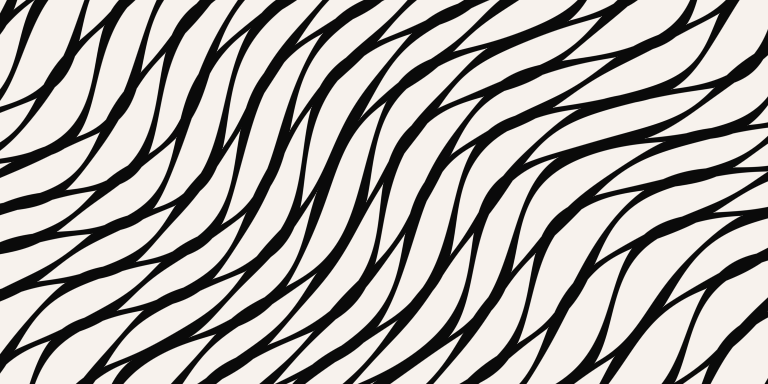
Write a Shadertoy shader that draws this pattern.

```glsl
// Cream, leaf-like strands flowing diagonally over black ink.
// Ink lines follow a bent stream coordinate; neighbouring lines sway in
// near-opposite phase, so they meet and part and leave pointed leaves between.

float hash(vec2 p) {
    return fract(sin(dot(p, vec2(127.1, 311.7))) * 43758.5453);
}

float valueNoise(vec2 p) {
    vec2 cell = floor(p), f = fract(p);
    f = f * f * (3.0 - 2.0 * f);
    return mix(mix(hash(cell), hash(cell + vec2(1, 0)), f.x),
               mix(hash(cell + vec2(0, 1)), hash(cell + vec2(1, 1)), f.x), f.y);
}

// x: sway phase along the strands, y: line number across them
vec2 flow(vec2 p) {
    float tilt = 0.75;
    float along = dot(p, vec2(cos(tilt), sin(tilt)));
    float across = dot(p, vec2(-sin(tilt), cos(tilt)));
    float bend = 0.055 * sin(6.5 * along + 2.5 * across - 2.9)
               + 0.07 * sin(2.7 * along - 1.8 * across + 0.2);
    float phase = 8.4 * along + 1.6 * valueNoise(p * 1.7 + 4.0);
    return vec2(phase, (across + bend) / 0.055);
}

void mainImage(out vec4 fragColor, in vec2 fragCoord) {
    vec2 p = fragCoord / iResolution.y;

    // Flow coordinates and their slopes, to measure true distances
    float e = 0.002;
    vec2 w = flow(p);
    vec2 slopeX = (flow(p + vec2(e, 0)) - w) / e;
    vec2 slopeY = (flow(p + vec2(0, e)) - w) / e;

    // Signed distance to the nearest swaying ink line
    float inkDist = 1.0;
    for (int k = -1; k <= 1; k++) {
        float line = floor(w.y + 0.5) + float(k);
        float a = w.x + 2.5 * line + 1.2 * hash(vec2(line, 7.0));
        float offset = w.y - line - 0.56 * cos(a);
        vec2 normal = vec2(0.56 * sin(a), 1.0);
        vec2 gradient = vec2(dot(slopeX, normal), dot(slopeY, normal));

        // Lines swell where they meet a neighbour
        float halfWidth = 0.0065 + 0.0085 * cos(a) * cos(a);
        inkDist = min(inkDist, abs(offset) / length(gradient) - halfWidth);
    }

    // Ink and cream with a smoothed edge
    float soft = 0.7 / iResolution.y;
    vec3 ink = vec3(0.04), cream = vec3(0.97, 0.95, 0.93);
    fragColor = vec4(mix(ink, cream, smoothstep(-soft, soft, inkDist)), 1.0);
}
```
